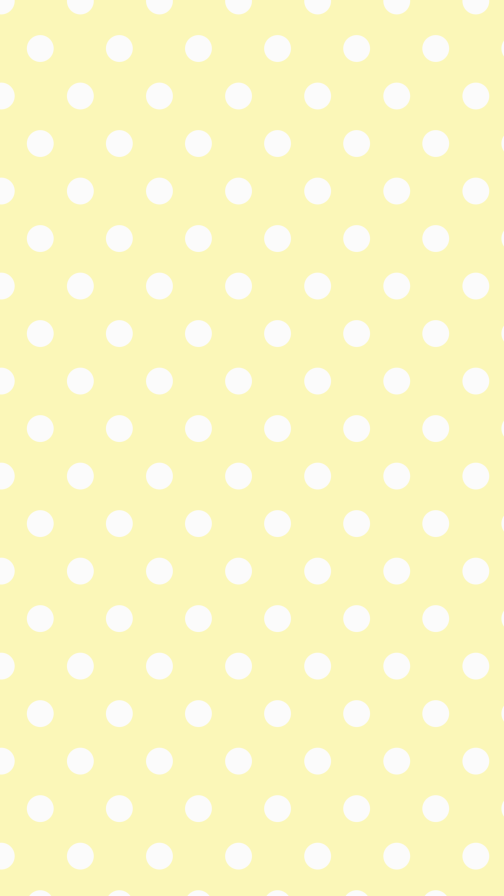
A WebGL 1 fragment shader for this pattern:

```glsl
precision highp float;
// Polka dots: flat white discs on pale yellow, in staggered rows.
// Each point finds its nearest row, shifts odd rows by about half a
// column, then measures the distance to the nearest disc centre.

uniform vec2 u_resolution;

// Signed distance to the nearest dot; p is in canvas widths, y down from the top.
float dotDistance(vec2 p) {
  vec2 pitch = vec2(0.15694, 0.09426);
  p -= vec2(0.0025, 0.0020);
  float row = floor(p.y / pitch.y + 0.5);
  p.x -= mod(row, 2.0) * pitch.x * 0.493;
  vec2 fromCentre = (fract(p / pitch + 0.5) - 0.5) * pitch;
  return length(fromCentre) - 0.0266;
}

void main() {
  float pixel = 1.0 / u_resolution.x;
  vec2 p = vec2(gl_FragCoord.x, u_resolution.y - gl_FragCoord.y) * pixel;

  // Soft disc edge, about one pixel wide
  float disc = 1.0 - smoothstep(-0.75 * pixel, 0.75 * pixel, dotDistance(p));

  vec3 paleYellow = vec3(0.986, 0.968, 0.722);
  vec3 white = vec3(0.985, 0.985, 0.984);
  gl_FragColor = vec4(mix(paleYellow, white, disc), 1.0);
}
```
